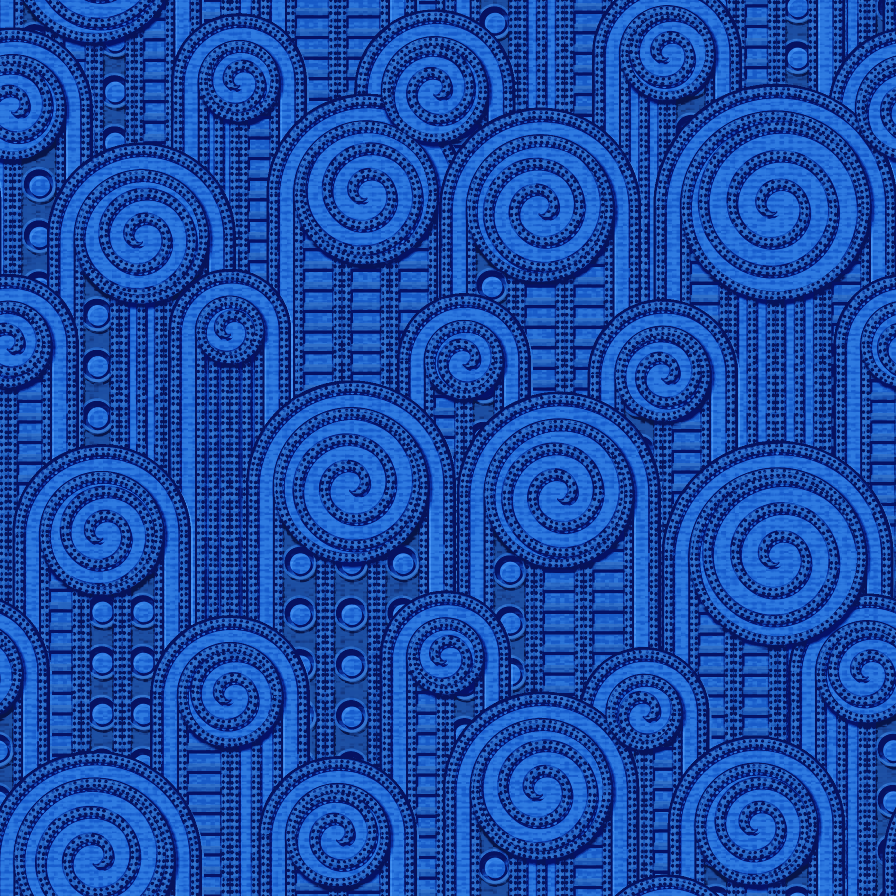
A three.js fragment shader for this pattern:

```glsl
// Embossed blue relief of beaded spirals, each heading an arched column that hangs
// down behind the next ones, filled with ladders and studded panels. A jittered,
// wrapping grid places the spirals; a height difference towards the light shades them.
varying vec2 vUv;

const float TAU = 6.2832;
const float SOFT = 0.0005;           // edge softness
const float CORD = 0.005;            // half width of a beaded cord
const float RIM = 0.031;             // arch thickness around a spiral
const float LANE = 0.05;             // preferred lane width in a column
const vec2 GRID = vec2(4.0, 6.0);    // spirals across and down
const vec2 TO_LIGHT = vec2(-0.0022, 0.0034);

// A surface is vec3(height, tone, wear).
const vec3 SMOOTH = vec3(0.4, 0.87, 0.0);
const vec3 PANEL = vec3(0.6, 0.68, 0.9);
const vec3 GROOVE = vec3(0.0, 0.0, 0.3);

vec3 hash3(float n) {
  return fract(sin((n + 3.0) * vec3(127.1, 311.7, 74.7)) * 43758.5);
}

float grain(vec2 p) {
  return fract(sin(dot(floor(p), vec2(12.99, 78.23))) * 43758.5);
}

float below(float x, float limit) {
  return 1.0 - smoothstep(limit - SOFT, limit + SOFT, x);
}

// Raised strip with two rows of ragged punched dots and broken dark seams
vec3 addCord(vec3 base, float across, float along, float halfW) {
  float a = abs(across);
  float side = across > 0.0 ? 1.5 : 0.5;
  float cell = along / 0.0072;
  float luck = grain(vec2(cell, side));
  vec2 c = vec2((fract(cell) - 0.35 - 0.3 * luck) * 0.0072, a - 0.0026);
  float hole = (0.55 + 0.6 * luck) * (1.0 - smoothstep(0.0012, 0.0021, length(c * vec2(0.8, 1.0))));
  vec3 cord = vec3(0.75 - 0.35 * hole, 0.9 - 1.1 * hole, 0.42);
  vec3 s = mix(base, cord, below(a, halfW));
  float seam = 0.35 + 0.65 * grain(vec2(along / 0.011, side + 4.0));
  s.y -= seam * (1.0 - smoothstep(0.0005, 0.0015, abs(a - halfW)));
  return s;
}

// The arm winds outwards until it runs into the rim cord
vec3 spiralDisc(vec2 q, float r, float hand) {
  float rad = length(q);
  float ang = atan(q.y, q.x * hand);
  float pitch = 0.0175 + 0.14 * r;
  float turn = rad / pitch - ang / TAU;
  float winding = floor(turn) + 0.5 + ang / TAU;
  float arc = 0.5 * TAU * pitch * winding * winding;
  float taper = smoothstep(0.2, 0.5, winding) * step(winding * pitch, r - CORD);
  vec3 s = SMOOTH;
  if (taper > 0.0) s = addCord(s, (fract(turn) - 0.5) * pitch, arc, CORD * taper);
  if (rad > r - 2.0 * CORD) s = addCord(SMOOTH, rad - r + CORD, r * ang, CORD);
  s.x += 0.2;
  return s;
}

vec3 ladder(vec2 q) {
  float rung = below(abs(fract(q.y / 0.023) - 0.5) * 0.023, 0.0042);
  return mix(vec3(0.15, 0.82, 0.1), vec3(0.75, 0.8, 0.5), rung);
}

vec3 studs(vec2 q) {
  vec2 c = vec2(q.x, (fract(q.y / 0.057) - 0.5) * 0.057);
  float d = length(c);
  vec3 s = mix(PANEL, vec3(0.85, 0.85, 0.4), below(d, 0.0195));
  float crescent = smoothstep(-0.012, 0.008, dot(c, vec2(-0.5, 0.86)));
  s = mix(s, vec3(0.1, 0.65 - 0.65 * crescent, 0.2), below(d, 0.0165));
  return mix(s, vec3(0.4, 0.84, 0.0), below(length(c + vec2(-0.001, 0.002)), 0.0115));
}

vec3 twinBands(vec2 q) {
  return addCord(SMOOTH, q.x, q.y, CORD);
}

// Vertical strip holding a ladder, studs or plain bands between two cords
vec3 lane(vec2 q, float width, float kind) {
  vec3 s = kind < 0.4 ? ladder(q) : kind < 0.72 ? studs(q) : twinBands(q);
  return addCord(s, abs(q.x) - 0.5 * width + CORD, q.y, CORD);
}

// Arch band around the spiral, running down into a column of lanes
vec3 column(vec2 q, float r, float seed) {
  float inset = r + RIM - length(vec2(q.x, max(q.y, 0.0)));
  float along = q.y > 0.0 ? atan(q.y, q.x) * (r + RIM) : q.y;
  float count = max(1.0, floor(2.0 * r / LANE + 0.5));
  float width = 2.0 * r / count;
  float i = clamp(floor((q.x + r) / width), 0.0, count - 1.0);
  vec2 local = vec2(q.x + r - (i + 0.5) * width, q.y);
  vec3 s = addCord(SMOOTH, inset - CORD - 0.003, along, CORD);
  s = mix(s, lane(local, width, hash3(seed * 5.0 + i).z), 1.0 - below(inset, RIM));
  s = mix(s, GROOVE, below(abs(inset - RIM), 0.001));
  return mix(s, GROOVE, below(inset, 0.0026));
}

// Frontmost part at p: discs come first, then the lowest arch
vec3 relief(vec2 p) {
  float best = -9.0, gap = 1.0, r = 0.1, id = 0.0;
  vec2 q = vec2(0.0);
  for (int k = 0; k < 24; k++) {
    float n = float(k);
    vec3 h = hash3(n);
    vec2 cell = vec2(mod(n, GRID.x), floor(n / GRID.x));
    float odd = mod(cell.y, 2.0);
    float size = mix(mix(0.056, 0.106, h.z), mix(0.036, 0.06, h.z), odd);
    vec2 d = p - (cell + 0.5 + vec2(0.5 * odd, 0.0) + (h.xy - 0.5) * vec2(0.28, 0.6)) / GRID;
    d = vec2(fract(d.x + 0.5) - 0.5, fract(d.y + 0.8) - 0.8);
    bool inDisc = length(d) < size;
    float rank = d.y + (inDisc ? 2.0 : 0.0);
    if (length(vec2(d.x, max(d.y, 0.0))) < size + RIM && rank > best) {
      best = rank; q = d; r = size; id = n;
    }
    gap = min(gap, length(d + vec2(-0.002, 0.003)) - size);
  }
  if (best > 1.0) return spiralDisc(q, r, hash3(id + 40.0).x < 0.6 ? 1.0 : -1.0);
  vec3 s = column(q, r, id);
  s.y -= 0.9 * (1.0 - smoothstep(0.0, 0.005, gap));
  return s;
}

vec3 blueRamp(float t, float wear) {
  vec3 c = mix(vec3(0.02, 0.07, 0.41), vec3(0.04, 0.18, 0.61), smoothstep(0.05, 0.35, t));
  c = mix(c, vec3(0.09, 0.36, 0.80), smoothstep(0.4, 0.65, t));
  c = mix(c, vec3(0.18, 0.48, 0.88), smoothstep(0.76, 0.92, t));
  c = mix(c, vec3(0.28, 0.58, 0.95), smoothstep(0.98, 1.2, t));
  vec3 dull = mix(vec3(0.03, 0.08, 0.27), vec3(0.11, 0.30, 0.62), smoothstep(0.0, 0.6, t));
  return mix(c, dull, wear);
}

vec3 shade(vec2 p) {
  vec3 s = relief(p);
  float slope = s.x - relief(p + TO_LIGHT).x;
  float weave = sin(p.x * TAU * 96.0) * 0.4 + sin(p.y * TAU * 140.0);
  float t = s.y + (slope < 0.0 ? 2.4 : 0.7) * slope + 0.06 * weave;
  t += (grain(p * vec2(200.0, 400.0)) - 0.5) * (0.16 + 0.5 * s.z);
  return blueRamp(clamp(t, 0.0, 1.2), s.z);
}

void main() {
  vec2 px = vec2(dFdx(vUv.x), dFdy(vUv.y));
  vec3 colour = vec3(0.0);
  for (int i = 0; i < 4; i++) {
    vec2 corner = vec2(mod(float(i), 2.0), floor(float(i) / 2.0)) - 0.5;
    colour += 0.25 * shade(vUv + 0.4 * corner * px);
  }
  gl_FragColor = vec4(colour, 1.0);
}
```
